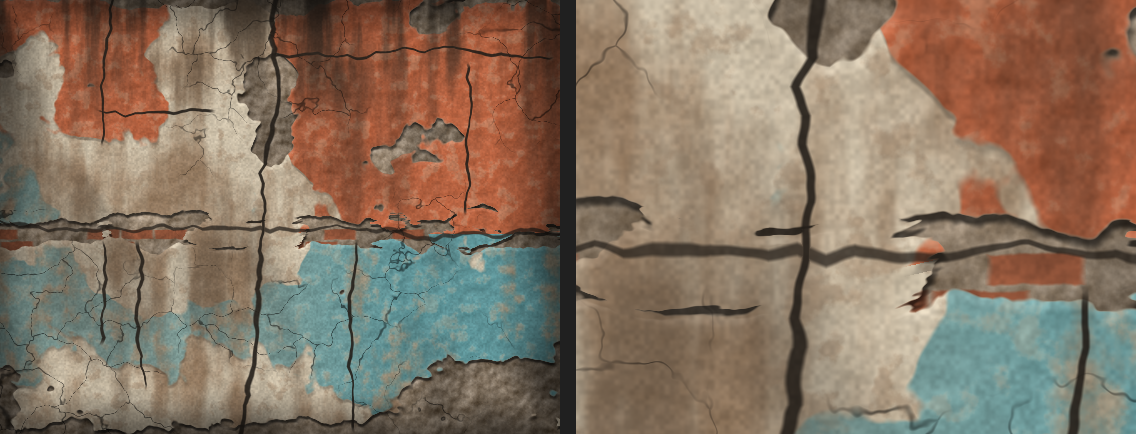
Left: the whole. Right: its middle third, enlarged.
A WebGL 1 fragment shader for this texture:

```glsl
precision highp float;
// Weathered wall: orange and teal paint peeling from cream undercoat and plaster.
// Noise fields decide where each coat survives; comparing them at a shifted point
// gives flake shadows. Bricks, cracks, soot and grain are laid on top.
uniform vec2 u_resolution;

const vec3 ORANGE = vec3(.73, .385, .25), RUST = vec3(.50, .29, .20);
const vec3 TEAL = vec3(.36, .58, .60), PALE_TEAL = vec3(.50, .62, .60);
const vec3 CREAM = vec3(.80, .75, .66), TAN = vec3(.58, .48, .38);
const vec3 PLASTER = vec3(.52, .46, .39), SOOT = vec3(.17, .145, .12);

float hash(vec2 p) {
  vec3 q = fract(p.xyx * .1031);
  q += dot(q, q.yzx + 33.33);
  return fract((q.x + q.y) * q.z);
}

// Value noise: softness 0 keeps angular facets, 1 is smooth.
float noise(vec2 p, float softness) {
  vec2 i = floor(p), f = fract(p);
  f = mix(f, f * f * (3. - 2. * f), softness);
  return mix(mix(hash(i), hash(i + vec2(1, 0)), f.x),
             mix(hash(i + vec2(0, 1)), hash(i + vec2(1, 1)), f.x), f.y);
}

float fbm(vec2 p) {
  float sum = 0., amp = .52;
  for (int i = 0; i < 5; i++) {
    sum += amp * noise(p, 1.);
    p = mat2(1.6, 1.2, -1.2, 1.6) * p + 17.3;
    amp *= .5;
  }
  return sum;
}

float blob(vec2 p, vec2 centre, vec2 size) {
  vec2 d = (p - centre) / size;
  return exp(-dot(d, d));
}

// Gap between the two nearest scattered points: zero on cell borders.
float cellGap(vec2 p) {
  vec2 i = floor(p), f = fract(p), near = vec2(8.);
  for (int k = 0; k < 9; k++) {
    vec2 c = vec2(mod(float(k), 3.), floor(float(k) / 3.)) - 1.;
    float d = length(c + vec2(hash(i + c), hash(i + c + 41.)) - f);
    near = d < near.x ? vec2(d, near.x) : vec2(near.x, min(near.y, d));
  }
  return near.y - near.x;
}

// Jagged crack running along y, fading outside span.
float crack(vec2 p, float at, vec2 span, float width) {
  float seed = at * 90.;
  float bend = (fbm(vec2(p.y * 5., seed)) - .5) * .07 + (noise(vec2(p.y * 45., seed), 0.) - .5) * .012;
  float w = width * (.3 + noise(vec2(p.y * 18., seed + 7.), 1.));
  float ends = smoothstep(span.x, span.x + .02, p.y) * smoothstep(span.y, span.y - .02, p.y);
  return ends * (1. - smoothstep(w * .5, w + .0015, abs(p.x - at - bend)));
}

// Coat fields, positive where present: x is the undercoat, y the colour.
vec2 coats(vec2 p) {
  p += .022 * (vec2(noise(p * 24., 0.), noise(p * 24. + 9., 0.)) - .5);
  float chips = fbm(p * 9. + 3.) - .5;
  float ledge = max(p.y - .502, .432 - p.y);
  float under = min(ledge, min(p.y - .02, .982 - p.y)) + chips * .09;
  float holes = fbm(p * vec2(5, 6) + 21.) - .27 - .22 * smoothstep(.24, 0., p.y);
  float scraps = fbm(p * vec2(9, 22) + 60.) - .58;
  under = max(min(under, holes * .2), min(scraps * .15, .06 - abs(p.y - .455)));
  float right = smoothstep(-.03, .06, p.x - .62 - max(0., .69 - p.y) * .9);
  float upper = .06 - .32 * blob(p, vec2(.47, .86), vec2(.13, .22))
    - .3 * blob(p, vec2(.07, .83), vec2(.1, .16)) - .22 * blob(p, vec2(.2, .65), vec2(.5, .045))
    + .18 * blob(p, vec2(.25, .8), vec2(.13, .16));
  float east = smoothstep(.72, .9, p.x);
  float lower = mix(.03, .33, east) - mix(.22, .1, east) * smoothstep(.3, .42, p.y)
    - .2 * smoothstep(.22, .05, p.y);
  float bias = mix(lower, mix(upper, .36, right), step(.46, p.y));
  return vec2(under, bias + fbm(p * 5.5 + 35.) - .5 + chips * .35);
}

// Two rows of exposed bricks, some kept at random.
float bricks(vec2 p) {
  vec2 g = vec2(p.x / .078, (p.y - .418) / .028);
  float row = floor(g.y);
  g.x += row * .45;
  vec2 l = abs(fract(g) - .5) - vec2(.45, .38);
  float kept = step(.7, hash(floor(g) + 5.)) * step(0., row) * step(row, 1.);
  return kept * (1. - smoothstep(-.04, .07, max(l.x, l.y)));
}

// Cracks: the tall split, shorter ones below and above, and level ones.
float cracks(vec2 p) {
  float c = crack(p - vec2(.07 * (p.y - .5), 0), .605, vec2(-.1, 1.1), .0065);
  for (int i = 0; i < 3; i++) {
    float k = float(i);
    c = max(c, crack(p, .235 + .1 * k + .185 * k * (k - 1.), vec2(.2 - .1 * k, .45), .004));
    c = max(c, crack(p.yx, .74 + .13 * k, vec2(.22 + .4 * k, .5 + .78 * k), .0032));
  }
  c = max(c, max(crack(p, .24, vec2(.66, 1.1), .004), crack(p, 1.085, vec2(.5, .86), .003)));
  return max(c, .8 * crack(p.yx, .468, vec2(-.1, 2), .005));
}

void main() {
  vec2 p = gl_FragCoord.xy / u_resolution.y;
  float streak = fbm(p * vec2(22, 3)), mottle = fbm(p * 7. + 80.), fine = fbm(p * 45.);
  float relief = fine - fbm(p * 45. + vec2(-.25, .4));
  vec2 here = coats(p), above = coats(p + vec2(-.002, .007));
  float under = smoothstep(-.0015, .0015, here.x), underAbove = smoothstep(-.004, .004, above.x);
  float paint = smoothstep(-.015, .02, here.y) * under, paintAbove = smoothstep(-.02, .03, above.y);
  // Plaster and bricks, shaded below flakes
  vec3 col = PLASTER * (.72 + .55 * mottle) + relief * .45;
  col = mix(col, RUST * (.85 + .5 * fine), bricks(p + .006 * (fine - .5)));
  col *= 1. - .62 * underAbove * (1. - under);
  // Undercoat, then colour coat
  vec3 cream = mix(CREAM, TAN, smoothstep(.43, .72, .5 * (streak + mottle)));
  col = mix(col, mix(cream, TAN, .5 * smoothstep(.55, .75, fine)) + relief * .12, under);
  vec3 orange = mix(ORANGE, RUST, smoothstep(.42, .78, .6 * streak + .4 * mottle));
  vec3 teal = mix(PALE_TEAL, TEAL, smoothstep(.5, 1., p.x));
  teal = mix(teal, TAN, .75 * smoothstep(.48, .75, .6 * streak + .4 * fine));
  float warm = p.y - .63 + .2 * (mottle - .5) + .5 * smoothstep(.62, .7, p.x);
  vec3 coat = mix(teal, orange, smoothstep(-.02, .02, warm) * step(.46, p.y));
  coat = coat * (.9 + .2 * fine) + relief * .1;
  col = mix(col, coat, paint * (.97 - .3 * smoothstep(.55, .72, fine)));
  col *= 1. - .22 * paintAbove * (1. - paint) * under;
  col += .07 * under * (1. - underAbove);
  // Hairlines in patches, then long cracks
  float gap = cellGap(p * vec2(8, 9) + 1.6 * vec2(fbm(p * 8.), fbm(p * 8. + 50.)));
  col *= 1. - .5 * (1. - smoothstep(0., .035, gap)) * smoothstep(.46, .6, fbm(p * 4. + 11.));
  col = mix(col, SOOT * .8, .9 * cracks(p));
  // Soot runs, dark borders and grain
  float runs = smoothstep(.45, .72, streak) * smoothstep(.66, 1., p.y);
  col = mix(col, SOOT, .55 * runs + .28 * smoothstep(.52, .72, fbm(p * vec2(5, 2.5) + 7.)));
  float border = min(min(p.x, u_resolution.x / u_resolution.y - p.x), min(p.y, 1. - p.y) * 1.2);
  col *= mix(.48, 1., smoothstep(-.02, .15, border + .08 * (mottle - .5)));
  gl_FragColor = vec4(clamp(col * (.93 + .14 * noise(p * 260., 1.)), 0., 1.), 1.);
}
```
